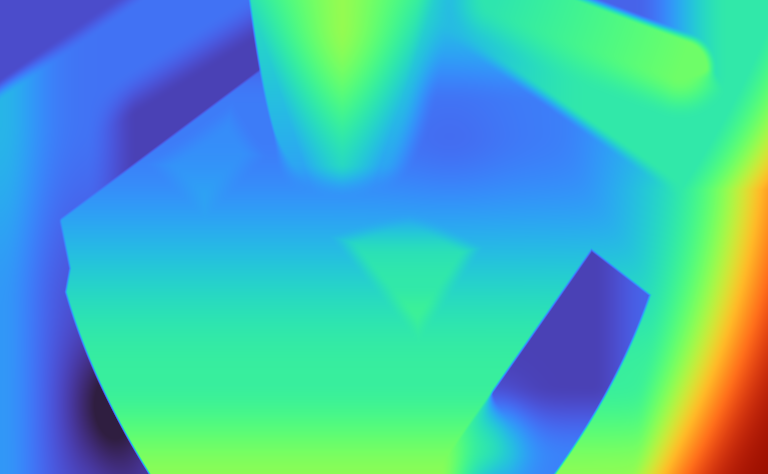
Write a WebGL 2 fragment shader that draws this texture map.

```glsl
#version 300 es
precision highp float;
// Heat-coloured depth field: a broad tilted panel, a hanging wedge, a cutout and a hot curved rim.
uniform vec2 u_resolution;
out vec4 outColor;

const float CRISP = 0.004;               // half width of hard edges
const float BLUR = 0.025;                // half width of soft edges
const vec2 WEDGE_TIP = vec2(0.722, 0.58);
const float WEDGE_HALF = 0.195;
const vec2 TUBE_START = vec2(1.05, 1.0);
const vec2 TUBE_END = vec2(1.435, 0.857);
const float TUBE_RADIUS = 0.066;
const vec2 SHADOW = vec2(0.222, 0.146);
const float RIM_STEEPNESS = 12.0;

// Polynomial rainbow ramp from violet through green to dark red
vec3 heat(float depth) {
    float t = clamp(depth * (0.83 + 0.13 * smoothstep(0.4, 1.0, depth)), 0.012, 1.0);
    vec3 c = vec3(59.286, 2.830, 27.348);
    c = c * t + vec3(-152.942, 4.277, -89.903);
    c = c * t + vec3(132.131, -14.185, 110.363);
    c = c * t + vec3(-42.660, 4.843, -60.582);
    c = c * t + vec3(4.615, 2.194, 12.642);
    return clamp(c * t + vec3(0.136, 0.091, 0.107), 0.0, 1.0);
}
float fill(float d, float soft) { return smoothstep(-soft, soft, d); }
float bump(vec2 q) { return exp(-dot(q, q)); }
float softMax(float a, float b) { return 0.5 * (a + b + sqrt((a - b) * (a - b) + 0.0008)); }

// Signed distance to a line, positive on the left of a -> b
float side(vec2 p, vec2 a, vec2 b) {
    vec2 e = normalize(b - a);
    return e.x * (p.y - a.y) - e.y * (p.x - a.x);
}
// Inside distance of a convex counter-clockwise quad
float quad(vec2 p, vec2 a, vec2 b, vec2 c, vec2 d) {
    return min(min(side(p, a, b), side(p, b, c)), min(side(p, c, d), side(p, d, a)));
}
float leftBackdrop(vec2 p) {
    float v = mix(0.11, 0.165, smoothstep(0.35, 0.75, p.y));
    v += 0.12 * exp(-p.x * p.x / 0.008);
    float band = fill(-side(p, vec2(0.22, 0.768), vec2(0.527, 0.958)), 0.045);
    v = mix(v, 0.08, band * smoothstep(0.18, 0.29, p.x));
    float corner = side(p, vec2(0.0, 0.81), vec2(0.274, 1.0));
    v = mix(v, 0.10, fill(corner, 0.02));
    return v - 0.10 * bump((p - SHADOW) / vec2(0.09, 0.16));
}
float rim(vec2 p) {
    float d = p.x - (1.388 + 0.56 * p.y - 0.37 * p.y * p.y);
    d -= 0.55 * max(p.y - 0.6, 0.0);
    float hot = 0.74 / (1.0 + exp(-RIM_STEEPNESS * (d + 0.025)));
    return hot + 0.28 * smoothstep(0.85, 1.45, p.x);
}
float rightBackdrop(vec2 p) {
    float v = max(rim(p), mix(0.30, 0.41, smoothstep(0.95, 1.25, p.x)));
    // Cool corner behind the tube
    float above = fill(side(p, TUBE_START, TUBE_END), 0.02);
    v = mix(v, 0.14, above * smoothstep(1.1, 1.22, p.x) * (1.0 - smoothstep(1.34, 1.54, p.x)));
    // Rounded tube, crisp above and diffuse below
    vec2 axis = TUBE_END - TUBE_START;
    float h = clamp(dot(p - TUBE_START, axis) / dot(axis, axis), 0.0, 1.0);
    float d = TUBE_RADIUS - length(p - TUBE_START - axis * h);
    return mix(v, mix(0.40, 0.53, h), fill(d, mix(0.045, 0.012, above)));
}
float panelDepth(vec2 p) {
    float v = 0.18 + 0.25 * (1.0 - smoothstep(0.2, 0.72, p.y));
    v += 0.14 * (1.0 - smoothstep(-0.02, 0.2, p.y));
    v -= 0.025 * bump((p - vec2(0.95, 0.70)) / 0.12);
    v = softMax(v, rim(p));
    // Faint raised kite
    float kite = quad(p, vec2(0.485, 0.757), vec2(0.338, 0.652), vec2(0.432, 0.567), vec2(0.538, 0.673));
    v += 0.03 * fill(kite, BLUR);
    // Central faceted gem, fading out at its top
    float gem = quad(p, vec2(0.722, 0.494), vec2(0.882, 0.304), vec2(0.996, 0.473), vec2(0.865, 0.546));
    float facet = 0.37 + 0.04 * (1.0 - smoothstep(0.40, 0.52, p.y));
    facet += 0.03 * (1.0 - smoothstep(0.34, 0.40, p.y));
    return mix(v, max(v, facet), fill(gem, 0.02) * (1.0 - smoothstep(0.46, 0.56, p.y)));
}
float panelMask(vec2 p) {
    float h = p.y - 0.384;
    float t = max(-h, 0.0);
    float leftX = 0.139 + 0.289 * t + 0.447 * t * t;
    leftX += 0.18 * clamp(h, 0.0, 0.05) - 0.206 * max(h - 0.05, 0.0);
    float upperLeft = -side(p, vec2(0.127, 0.536), vec2(0.544, 0.848));
    float upperRight = -side(p, vec2(0.992, 0.905), vec2(1.477, 0.568));
    float m = fill(p.x - leftX, CRISP) * fill(upperLeft, CRISP);
    return m * fill(upperRight, 0.018) * (1.0 - smoothstep(0.78, 0.97, p.y));
}
// Dark slot: crisp sides, diffuse lower-left end
float cutSlot(vec2 p, float v) {
    float d = min(-side(p, vec2(1.034, 0.167), vec2(1.230, 0.447)),
                  -side(p, vec2(1.262, 0.462), vec2(1.371, 0.378)));
    float rightX = 1.171 + 0.72 * p.y - 0.50 * p.y * p.y;
    d = min(d, (rightX - p.x) * 0.88);
    float tail = side(p, vec2(0.992, 0.0), vec2(1.034, 0.167));
    float soft = mix(0.065, CRISP, smoothstep(0.09, 0.18, p.y));
    float depth = 0.08 + 0.06 * smoothstep(1.25, 1.37, p.x);
    depth += 0.11 * (1.0 - smoothstep(0.03, 0.19, p.y));
    depth += 0.17 * bump((p - vec2(1.04, 0.06)) / vec2(0.07, 0.09));
    return mix(v, depth, fill(d, CRISP) * fill(-tail, soft));
}
// Wedge with a bright core that narrows towards the tip
float hangWedge(vec2 p, float v) {
    float rise = clamp((p.y - WEDGE_TIP.y) / (1.0 - WEDGE_TIP.y), 0.0, 1.0);
    float halfWidth = WEDGE_HALF * pow(rise, 0.28);
    float dx = p.x - WEDGE_TIP.x;
    float across = min(abs(dx) / (WEDGE_HALF * (0.3 + 0.7 * rise)), 1.0);
    float ridge = 0.34 + 0.24 * smoothstep(0.0, 0.88, rise);
    float depth = mix(ridge, mix(0.23, 0.38, rise), pow(across, 1.3));
    float soft = mix(0.03, mix(CRISP, 0.04, smoothstep(-0.1, 0.1, dx)), smoothstep(0.05, 0.35, rise));
    return mix(v, depth, fill(halfWidth - abs(dx), soft) * smoothstep(0.0, 0.18, rise));
}
void main() {
    vec2 p = gl_FragCoord.xy / u_resolution.y;
    float depth = mix(leftBackdrop(p), rightBackdrop(p), smoothstep(0.65, 0.85, p.x));
    depth = mix(depth, panelDepth(p), panelMask(p));
    outColor = vec4(heat(hangWedge(p, cutSlot(p, depth))), 1.0);
}
```
